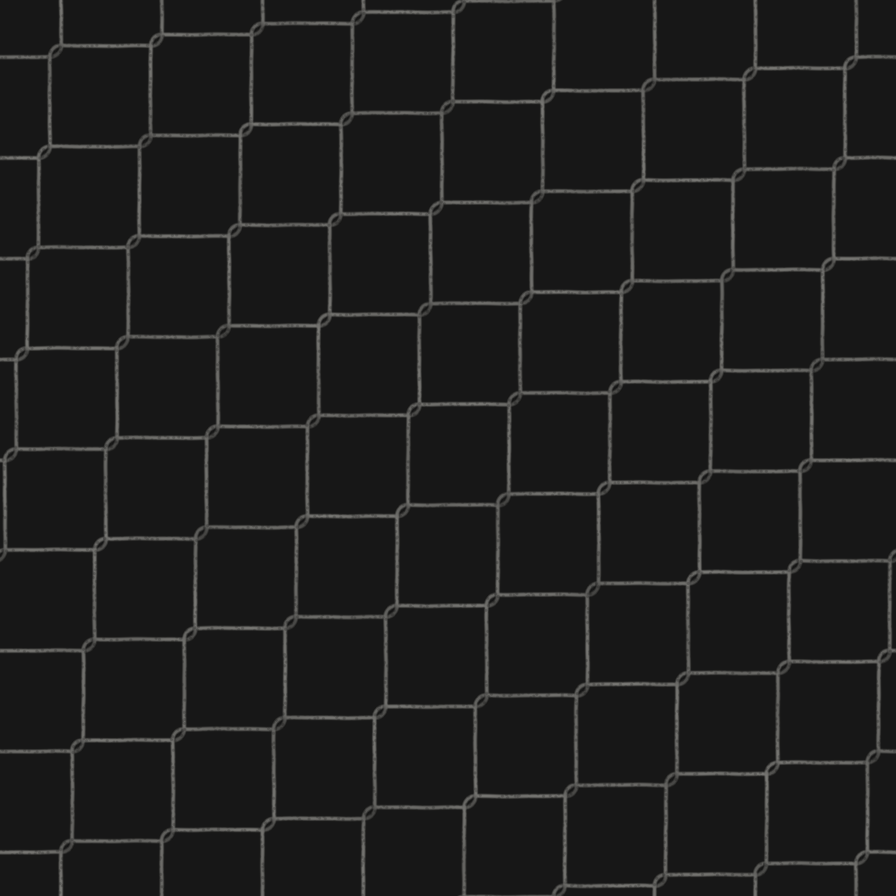
A Shadertoy shader for this pattern:

```glsl
// A net of thin grey wire on near black: 9 by 9 meshes on a slightly skewed lattice.
// Each cell holds one knot, where two rounded wire corners hook through each other.
// Distances to the two corners give the wires; sines and cellular noise wear them.

#define MESHES 9.0            // lattice steps across and down
#define KNOT_PHASE vec2(0.614, 0.422)
#define WIRE_RADIUS 0.0020    // half width of the wire
#define WIRE_SOFTNESS 0.0016  // rounded falloff at the wire's edge
#define BEND 1.9              // corner radius, in half steps
#define WOBBLE 0.00025        // sideways drift of the wires
#define WEAR 0.20             // depth of the dull specks
#define GROUND vec3(0.092, 0.092, 0.090)
#define WIRE vec3(0.430, 0.428, 0.415)

const float TAU = 6.2831853;

vec2 hash2(vec2 p) {
    vec2 k = vec2(dot(p, vec2(127.1, 311.7)), dot(p, vec2(269.5, 183.3)));
    return fract(sin(k) * 43758.5);
}

// Distance to the nearest scattered point
float cellular(vec2 p) {
    vec2 cell = floor(p), f = p - cell;
    float nearest = 2.0;
    for (int y = -1; y <= 1; y++)
    for (int x = -1; x <= 1; x++) {
        vec2 o = vec2(x, y);
        nearest = min(nearest, length(o + hash2(cell + o) - f));
    }
    return nearest;
}

// Distance to the outline of a quadrant with a rounded corner
float cornerDistance(vec2 p, float halfStep) {
    float r = BEND * halfStep;
    vec2 v = p - halfStep + r;
    return abs(length(max(v, 0.0)) + min(max(v.x, v.y), 0.0) - r);
}

float wireCoverage(float d, float pixel) {
    float soft = max(WIRE_SOFTNESS, 0.75 * pixel);
    return 1.0 - smoothstep(WIRE_RADIUS - soft, WIRE_RADIUS + soft, d);
}

void mainImage(out vec4 fragColor, in vec2 fragCoord) {
    float pixel = 1.0 / iResolution.y;
    vec2 uv = fragCoord * pixel;
    vec2 p = uv + WOBBLE * (sin(TAU * uv.yx * vec2(7.0, 11.0))
                          + 0.6 * sin(TAU * uv.yx * vec2(29.0, 23.0) + 1.7));

    // Skewed lattice: offset from the nearest knot, in canvas units
    float area = MESHES * MESHES - 1.0;
    vec2 lattice = MESHES * p - p.yx - KNOT_PHASE;
    vec2 id = floor(lattice + 0.5);
    vec2 local = lattice - id;
    vec2 q = (MESHES * local + local.yx) / area;
    float halfStep = 0.5 / area;

    // Two hooked corners, one bending right and one bending up
    float upper = cornerDistance(vec2(-q.x, q.y), halfStep);
    float lower = cornerDistance(vec2(q.x, -q.y), halfStep);
    float knot = 1.0 - smoothstep(0.7, 2.0, length(q) / halfStep);

    // Light: duller inside the knot, uneven along the wires
    float flow = 0.05 * sin(TAU * (3.0 * uv.x + 5.0 * uv.y))
               + 0.04 * sin(TAU * (13.0 * uv.x - 9.0 * uv.y) + 2.0);
    float specks = smoothstep(0.12, 0.45, cellular(uv * 170.0));
    float light = (1.0 + flow) * mix(1.0 - WEAR, 1.0, specks);
    vec3 upperColor = WIRE * light * (1.0 - 0.12 * knot);
    vec3 lowerColor = WIRE * light * (1.0 - 0.32 * knot);

    // The wires swap over and under at the two crossings of a knot
    bool lowerOnTop = q.x + q.y > 0.0;
    float over = lowerOnTop ? lower : upper;
    float under = lowerOnTop ? upper : lower;
    vec3 overColor = lowerOnTop ? lowerColor : upperColor;
    vec3 underColor = lowerOnTop ? upperColor : lowerColor;

    vec3 color = mix(GROUND, underColor, wireCoverage(under, pixel));
    color *= mix(0.65, 1.0, smoothstep(WIRE_RADIUS, 2.3 * WIRE_RADIUS, over) * knot + 1.0 - knot);
    color = mix(color, overColor, wireCoverage(over, pixel));

    fragColor = vec4(color, 1.0);
}
```
